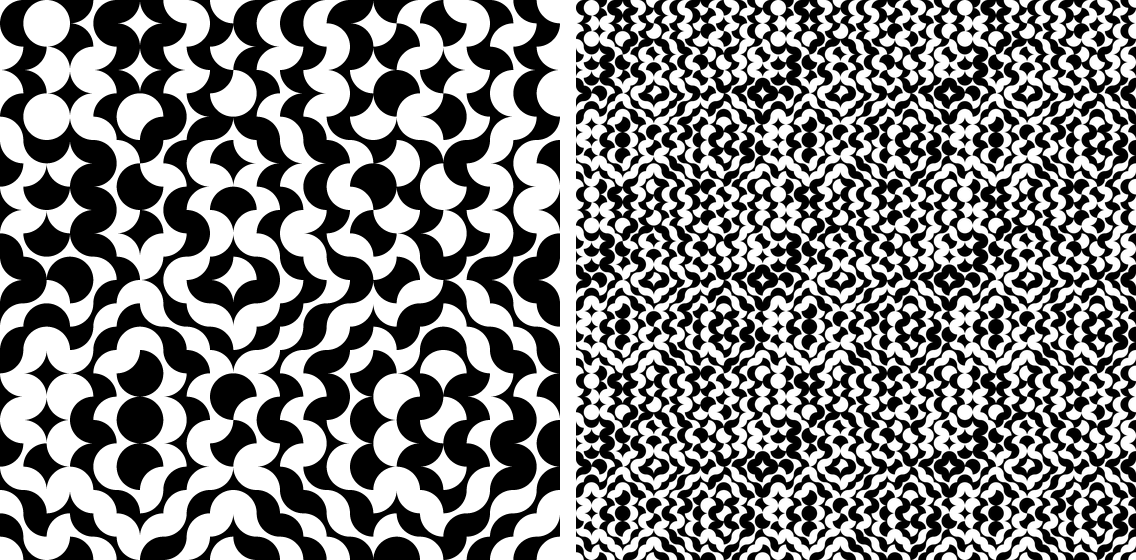
Left: one tile. Right: repeated 3 by 3.
This pattern is drawn by a WebGL 2 fragment shader. Its source:

```glsl
#version 300 es
precision highp float;
// Black and white quarter-disc tiles that join into wavy bands, discs and four-pointed stars.

uniform vec2 u_resolution;
out vec4 outColor;

const float CELLS = 24.0; // even, so the checkerboard wraps

// Random value from 0 to 1 for a whole-numbered cell
float hash(vec2 cell) {
    uvec2 q = uvec2(cell) * uvec2(1597u, 3571u);
    uint n = (q.x ^ (q.y << 8)) + 747796u;
    n = (n ^ (n >> 15)) * 2654435u;
    n = (n ^ (n >> 13)) * 3266489u;
    return float((n ^ (n >> 16)) & 65535u) / 65536.0;
}

// Irregular 0 or 1 from layered sines, repeating every CELLS steps
float flipBit(float n) {
    float a = n * radians(360.0) / CELLS;
    return step(0.0, sin(2.0 * a + 0.349) + sin(4.0 * a + 2.443) + 1.15 * sin(7.0 * a + 0.96));
}

// 1 for white, 0 for black
float tileTone(vec2 p) {
    vec2 cell = mod(floor(p), CELLS);
    vec2 local = fract(p);

    // Edge colours: opposite edges differ, shared edges agree
    float checker = cell.x + cell.y;
    float leftTone = mod(checker + flipBit(5.0 * cell.y), 2.0);
    float bottomTone = mod(checker + flipBit(cell.x), 2.0);

    // Bring the corner between equal edges to the lower left
    if (abs(leftTone - bottomTone) > 0.5) local.y = 1.0 - local.y;

    // The disc grows from that corner or from the one opposite
    bool opposite = hash(cell) < 0.5;
    if (opposite) local = 1.0 - local;
    bool inDisc = length(local) < 1.0;
    return inDisc != opposite ? leftTone : 1.0 - leftTone;
}

void main() {
    // Average a grid of samples per pixel for smooth edges
    const int GRID = 5;
    float tone = 0.0;
    for (int y = 0; y < GRID; y++) {
        for (int x = 0; x < GRID; x++) {
            vec2 offset = (vec2(x, y) + 0.5) / float(GRID) - 0.5;
            tone += tileTone((gl_FragCoord.xy + offset) / u_resolution * CELLS);
        }
    }
    outColor = vec4(vec3(tone / float(GRID * GRID)), 1.0);
}
```
